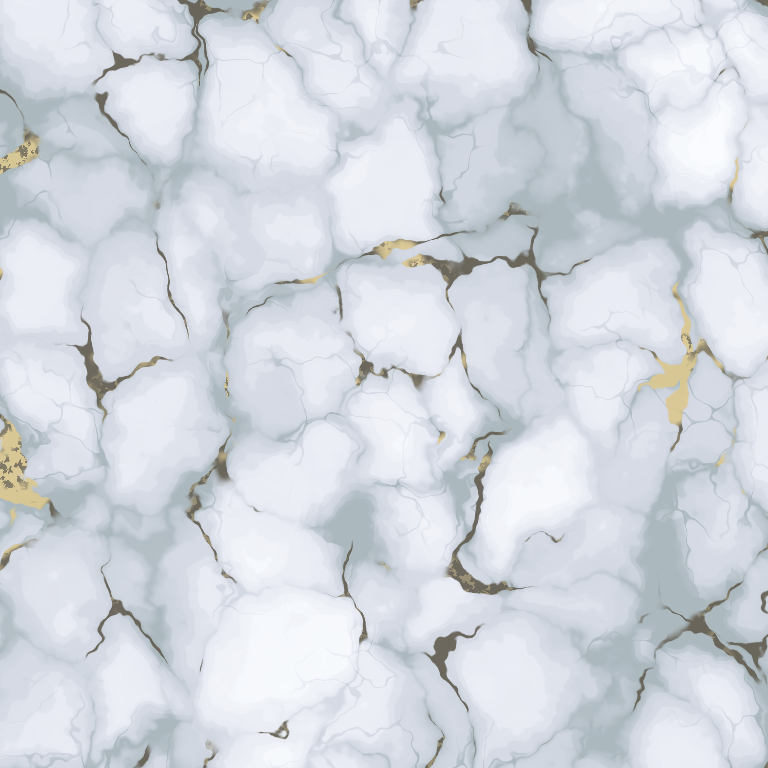
Give the GLSL for this texture, as a three.js fragment shader.

```glsl
// Pale blue-grey marble: three sizes of rounded, warped Voronoi stones shade the
// body in soft steps, and their seams carry hazy cracks, bronze veins and gold.
// Layered sines bend the seams and decide where each kind of vein appears.

#define BIG_SCALE 3.0      // large stones across the canvas
#define MID_SCALE 6.3      // medium stones
#define SMALL_SCALE 14.0   // shards and hairline cracks
#define WARP 0.042         // bending of the seams
#define ROUNDING 24.0      // lower gives rounder stones
#define TONE_STEPS 10.0    // tonal terraces
#define BRIGHTNESS 0.22    // base tone of the stone
#define VEIN_WIDTH 0.0042  // half width of a strong bronze vein
#define GOLD_WIDTH 0.0065  // extra half width where gold pools
#define EDGE 0.0011        // edge smoothing

varying vec2 vUv;

const vec3 SLATE  = vec3(0.67, 0.72, 0.745);
const vec3 MIST   = vec3(0.83, 0.85, 0.89);
const vec3 PALE   = vec3(0.92, 0.93, 0.96);
const vec3 WHITE  = vec3(0.975, 0.985, 0.995);
const vec3 BRONZE = vec3(0.39, 0.37, 0.32);
const vec3 GOLD   = vec3(0.86, 0.785, 0.57);

vec2 hash2(vec2 p) {
  return fract(sin(vec2(dot(p, vec2(127.1, 311.7)), dot(p, vec2(269.5, 183.3)))) * 43758.55);
}

// Layered, rotated sines, roughly -1 to 1
float waves(vec2 p) {
  float sum = 0.0, amp = 0.5;
  for (int i = 0; i < 5; i++) {
    sum += amp * 0.5 * (sin(p.x + sin(1.3 * p.y)) + sin(p.y + sin(1.7 * p.x) + sum));
    p = mat2(1.5, 1.17, -1.17, 1.5) * p + vec2(1.7, 4.1);
    amp *= 0.56;
  }
  return sum;
}

// Rounded Voronoi: x = distance to the seam in canvas units, y = random per stone
vec2 stones(vec2 uv, float scale, float seed) {
  vec2 p = uv * scale + seed, cell = floor(p), f = p - cell;
  vec2 nearest = vec2(0.0), home = vec2(0.0);
  float best = 9.0;
  for (int y = -1; y <= 1; y++)
  for (int x = -1; x <= 1; x++) {
    vec2 g = vec2(float(x), float(y));
    vec2 r = g + hash2(cell + g) - f;
    if (dot(r, r) < best) { best = dot(r, r); nearest = r; home = g; }
  }
  float sum = 0.0;
  for (int y = -2; y <= 2; y++)
  for (int x = -2; x <= 2; x++) {
    vec2 g = home + vec2(float(x), float(y));
    vec2 r = g + hash2(cell + g) - f, across = r - nearest;
    if (dot(across, across) > 0.0001)
      sum += exp(-ROUNDING * dot(0.5 * (nearest + r), normalize(across)));
  }
  return vec2(-log(sum + 1e-9) / (ROUNDING * scale), hash2(cell + home + 7.3).x);
}

// Line of half width w that vanishes as w reaches zero
float vein(float d, float w) {
  return (1.0 - smoothstep(w - EDGE, w + EDGE, d)) * smoothstep(0.0, 0.0012, w);
}

vec3 marbleRamp(float t) {
  vec3 c = mix(SLATE, MIST, smoothstep(0.0, 0.35, t));
  c = mix(c, PALE, smoothstep(0.35, 0.65, t));
  return mix(c, WHITE, smoothstep(0.65, 1.0, t));
}

void main() {
  vec2 uv = vUv;
  vec2 p = uv + WARP * vec2(waves(uv * 17.0 + 3.0), waves(uv * 17.0 + 41.0));
  vec2 big = stones(p * vec2(1.05, 0.95), BIG_SCALE, 4.0);
  vec2 mid = stones(p * vec2(1.1, 0.9), MID_SCALE, 23.0);
  vec2 shard = stones(p + 0.3 * (p - uv), SMALL_SCALE, 57.0);

  // Stone body: bright hearts, drifting clouds, slate smoke with angular shards
  float bigHeart = smoothstep(0.0, 0.1, big.x);
  float midHeart = smoothstep(0.0, 0.04, mid.x);
  float cloud = waves(uv * 7.0 + 11.0);
  float smoke = smoothstep(0.0, 0.5, waves(uv * 10.0 + 29.0)) * (1.0 - bigHeart);
  float tone = BRIGHTNESS + 0.2 * midHeart + 0.25 * bigHeart + 0.24 * cloud;
  tone += 0.36 * (mid.y - 0.35) * midHeart + 0.34 * (big.y - 0.4) * bigHeart;
  tone -= smoke * (0.14 + 0.26 * shard.y);
  tone += 0.05 * waves(uv * 60.0);

  // Terraced tones
  float stepped = tone * TONE_STEPS;
  stepped = (floor(stepped) + smoothstep(0.38, 0.62, fract(stepped))) / TONE_STEPS;
  tone = mix(tone, stepped, 0.75);

  // Hazy seams and hairline cracks
  float crackZone = smoothstep(-0.1, 0.4, waves(uv * 13.0 + 71.0));
  tone -= 0.2 * exp(-max(big.x, 0.0) / 0.008);
  tone -= (0.1 + 0.2 * crackZone) * exp(-max(mid.x, 0.0) / 0.0045);
  tone -= 0.24 * crackZone * vein(shard.x, 0.0012);
  vec3 color = marbleRamp(clamp(tone, 0.0, 1.0));

  // Metal veins, with gold pooling in a broad middle belt
  float belt = 1.0 - abs(uv.y - 0.58) / 0.28;
  float gold = smoothstep(0.2, 0.42, waves(uv * 14.0 + 90.0) + 0.25 * belt);
  float bigZone = smoothstep(-0.12, 0.6, waves(uv * 11.0 + 53.0));
  float midZone = smoothstep(0.02, 0.6, waves(uv * 16.0 + 17.0));
  float ragged = 0.0016 * waves(uv * 150.0);
  float bigVein = vein(big.x + ragged, VEIN_WIDTH * bigZone + GOLD_WIDTH * gold * bigZone);
  float midVein = vein(mid.x + ragged, 0.6 * (VEIN_WIDTH + GOLD_WIDTH * gold) * midZone);
  float flecks = smoothstep(0.08, 0.2, waves(uv * 260.0)) * smoothstep(0.0, 0.25, waves(uv * 24.0 + 8.0));
  vec3 metal = mix(BRONZE, GOLD, gold * (1.0 - 0.8 * flecks));
  metal = mix(metal, GOLD, 0.4 * flecks * (1.0 - gold));
  color = mix(color, metal, 0.92 * max(bigVein, midVein));

  gl_FragColor = vec4(color, 1.0);
}
```
